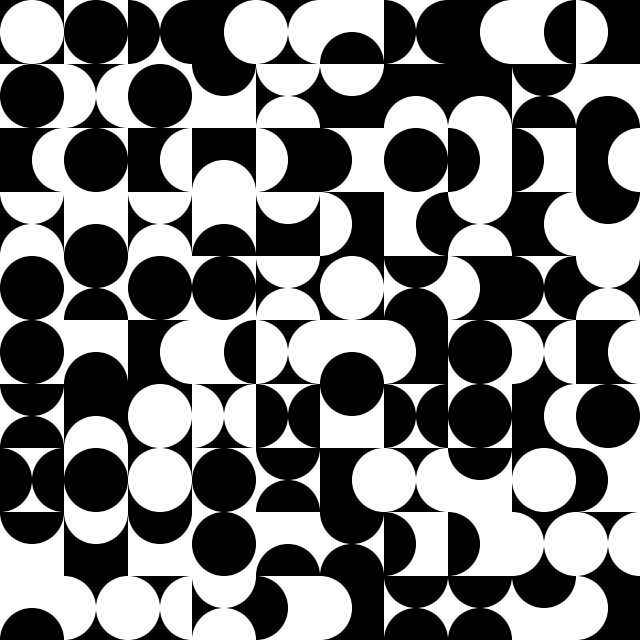
Give the GLSL for this pattern, as a Shadertoy shader.

```glsl
// A ten by ten grid of black and white tiles, each carrying discs of the
// opposite tone: one whole disc, one half disc on an edge, or two facing halves.
// A hash of the cell picks tone, kind and direction; supersampling smooths edges.

const float CELLS = 10.0;
const int SAMPLES = 4;

// Integer hash of a cell, with a salt for independent choices, in 0..1
float cellHash(vec2 cell, uint salt) {
    uvec2 c = uvec2(ivec2(cell) + 64);
    uint h = c.x * 1597u + c.y * 51749u + salt * 7919u;
    h = (h ^ (h >> 15)) * 73471u;
    h = (h ^ (h >> 13)) * 91193u;
    h ^= h >> 16;
    return float(h & 65535u) / 65536.0;
}

// Tone of the tiling at a point in cell units: 0 black, 1 white
float tileTone(vec2 pos) {
    vec2 cell = floor(pos);
    vec2 p = pos - cell - 0.5;

    float ground = step(0.5, cellHash(cell, 1u));
    float kind = cellHash(cell, 2u);
    float turn = floor(4.0 * cellHash(cell, 3u));

    // Unit vector towards the edge that holds the half disc
    vec2 axis = mod(turn, 2.0) < 0.5 ? vec2(1.0, 0.0) : vec2(0.0, 1.0);
    vec2 edge = turn < 2.0 ? axis : -axis;

    float dist = length(p - 0.5 * edge);                         // one half
    if (kind > 0.46) dist = min(dist, length(p + 0.5 * edge));   // two halves
    if (kind > 0.78) dist = length(p);                           // whole disc

    return dist < 0.5 ? 1.0 - ground : ground;
}

void mainImage(out vec4 fragColor, in vec2 fragCoord) {
    // Average a regular grid of samples inside the pixel
    float tone = 0.0;
    for (int j = 0; j < SAMPLES; j++) {
        for (int i = 0; i < SAMPLES; i++) {
            vec2 jitter = (vec2(i, j) + 0.5) / float(SAMPLES) - 0.5;
            tone += tileTone((fragCoord + jitter) / iResolution.y * CELLS);
        }
    }
    fragColor = vec4(vec3(tone / float(SAMPLES * SAMPLES)), 1.0);
}
```
